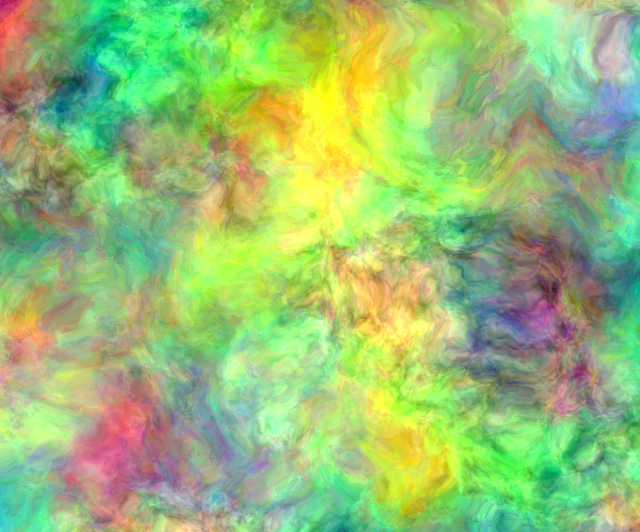
A Shadertoy shader for this texture:

```glsl
const vec3 MEAN_COLOUR = vec3(0.495, 0.60, 0.49);
const vec3 RED_SHIFT   = vec3(1.75, -0.20, -0.65);
const vec3 GREEN_SHIFT = vec3(0.05, 1.75, 0.10);
const vec3 BLUE_SHIFT  = vec3(-0.10, 0.05, 0.90);

float hash(vec2 cell, float seed) {
    vec3 q = fract(cell.xyx * vec3(0.1031, 0.1030, 0.0973) + seed * 0.137);
    q += dot(q, q.yzx + 33.33);
    return fract((q.x + q.y) * q.z);
}

float valueNoise(vec2 p, float seed) {
    vec2 cell = floor(p), f = fract(p);
    vec2 w = f * f * f * (f * (f * 6.0 - 15.0) + 10.0);
    float low = mix(hash(cell, seed), hash(cell + vec2(1, 0), seed), w.x);
    float high = mix(hash(cell + vec2(0, 1), seed), hash(cell + vec2(1, 1), seed), w.x);
    return mix(low, high, w.y);
}

// Rotated octaves, normalised and centred on zero
float fbm(vec2 p, float seed, int octaves, float gain) {
    const mat2 TURN = mat2(0.8, 0.6, -0.6, 0.8);
    float sum = 0.0, total = 0.0, amplitude = 1.0;
    for (int i = 0; i < octaves; i++) {
        sum += amplitude * (valueNoise(p, seed + float(i)) - 0.5);
        total += amplitude;
        amplitude *= gain;
        p = TURN * p * 2.03 + 7.3;
    }
    return sum / total;
}

// Folded octaves with sharp creases
float creases(vec2 p, float seed, int octaves, float gain) {
    float sum = 0.0, amplitude = 0.5;
    for (int i = 0; i < octaves; i++) {
        sum += amplitude * abs(2.0 * valueNoise(p, seed + float(i)) - 1.0);
        amplitude *= gain;
        p = mat2(0.6, -0.8, 0.8, 0.6) * p * 2.1 + 3.7;
    }
    return sum;
}

vec2 warp(vec2 p, float frequency, float strength, float seed) {
    vec2 push = vec2(creases(p * frequency, seed, 5, 0.45),
                     creases(p * frequency, seed + 9.0, 5, 0.45));
    return p + strength * (push - 0.43);
}

// One layer of torn paint flakes, each tinted by a broad colour field
vec3 flakes(vec2 p, float frequency, float seed) {
    float shape = fbm(p * frequency, seed, 5, 0.68);
    float cover = smoothstep(-0.01, 0.02, shape);
    vec2 tintPos = p * frequency * 0.7;
    vec3 tint = vec3(valueNoise(tintPos, seed + 11.0),
                     valueNoise(tintPos, seed + 12.0),
                     valueNoise(tintPos, seed + 13.0)) - 0.5;
    return cover * tint;
}

void mainImage(out vec4 fragColor, in vec2 fragCoord) {
    vec2 p = fragCoord / iResolution.y + vec2(4.2, 2.7);

    // Broad drift, then ragged edges
    vec2 drifted = warp(p, 2.6, 0.14, 20.0);
    vec2 ragged = warp(drifted, 13.0, 0.028, 40.0);

    // Independent clouds for each pigment
    float red = fbm(ragged * 2.7, 61.0, 7, 0.55);
    float green = fbm(ragged * 2.9 + 5.0, 73.0, 7, 0.55);
    float blue = fbm(ragged * 2.8 + 11.0, 85.0, 7, 0.55);
    vec3 colour = MEAN_COLOUR + red * RED_SHIFT + green * GREEN_SHIFT + blue * BLUE_SHIFT;

    // Overlapping flakes from large to small
    float frequency = 6.0;
    for (int i = 0; i < 4; i++) {
        colour += 0.19 * flakes(ragged, frequency, 100.0 + 17.0 * float(i));
        frequency *= 2.1;
    }

    // Patchy crust of grain and dark cracks shared by the pigments
    float patches = smoothstep(-0.1, 0.15, fbm(p * 3.5, 160.0, 4, 0.5));
    float grain = fbm(drifted * 22.0, 170.0, 4, 0.8);
    float cracks = creases(ragged * 17.0, 180.0, 4, 0.65) - 0.43;
    float crust = 0.6 * grain + 0.4 * cracks;
    colour += crust * mix(0.3, 0.9, patches) * vec3(1.0, 0.95, 0.65);

    fragColor = vec4(clamp(colour, 0.0, 1.0), 1.0);
}
```
